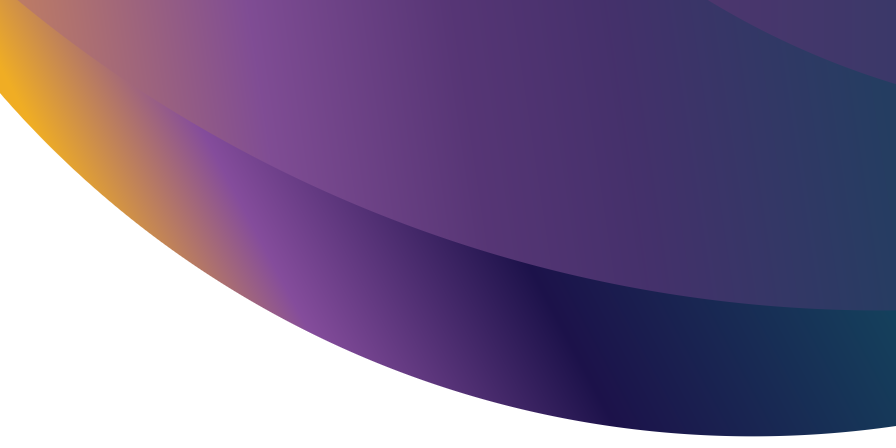
Give the GLSL for this background, as a Shadertoy shader.

```glsl
// Discs: centre x, centre y, radius, in canvas heights
#define OUTER_DISC vec3(1.680, 2.251, 2.225)
#define INNER_DISC vec3(1.966, 3.333, 3.026)
#define CORNER_DISC vec3(2.528, 2.557, 1.823)
#define RIM_AXIS vec2(0.88, 0.47)
#define SHEET_TILT 0.15

const vec3 WHITE  = vec3(1.0);
const vec3 AMBER  = vec3(0.94, 0.68, 0.14);
const vec3 VIOLET = vec3(0.52, 0.30, 0.61);
const vec3 NAVY   = vec3(0.11, 0.07, 0.29);
const vec3 TEAL   = vec3(0.08, 0.25, 0.36);
const vec3 COPPER = vec3(0.76, 0.50, 0.38);
const vec3 ORCHID = vec3(0.50, 0.30, 0.58);
const vec3 PLUM   = vec3(0.34, 0.21, 0.46);
const vec3 INDIGO = vec3(0.27, 0.19, 0.42);
const vec3 SLATE  = vec3(0.14, 0.24, 0.38);

float linearStep(float a, float b, float t) {
    return clamp((t - a) / (b - a), 0.0, 1.0);
}

// Antialiased coverage of a disc
float discMask(vec2 p, vec3 disc) {
    float d = length(p - disc.xy) - disc.z;
    return clamp(0.5 - d * iResolution.y, 0.0, 1.0);
}

// Saturated gradient of the lower band
vec3 rimColor(vec2 p) {
    float t = dot(p - vec2(0.0, 1.0), RIM_AXIS);
    vec3 c = mix(AMBER, VIOLET, linearStep(-0.07, 0.26, t));
    c = mix(c, NAVY, linearStep(0.26, 0.76, t));
    return mix(c, TEAL, linearStep(0.76, 1.42, t));
}

// Softer gradient of the large upper sheet
vec3 sheetColor(vec2 p) {
    float t = p.x - SHEET_TILT * (1.0 - p.y);
    vec3 c = mix(COPPER, ORCHID, linearStep(0.0, 0.55, t));
    c = mix(c, PLUM, linearStep(0.55, 1.0, t));
    c = mix(c, INDIGO, linearStep(1.0, 1.35, t));
    return mix(c, SLATE, linearStep(1.35, 1.95, t));
}

// Muted gradient of the top right corner
vec3 cornerColor(vec2 p) {
    return mix(vec3(0.30, 0.21, 0.43), vec3(0.23, 0.22, 0.41),
               linearStep(1.58, 2.0, p.x));
}

void mainImage(out vec4 fragColor, in vec2 fragCoord) {
    vec2 p = fragCoord / iResolution.y;

    // Layers from back to front
    vec3 color = mix(WHITE, rimColor(p), discMask(p, OUTER_DISC));
    color = mix(color, sheetColor(p), discMask(p, INNER_DISC));
    color = mix(color, cornerColor(p), discMask(p, CORNER_DISC));

    fragColor = vec4(color, 1.0);
}
```
